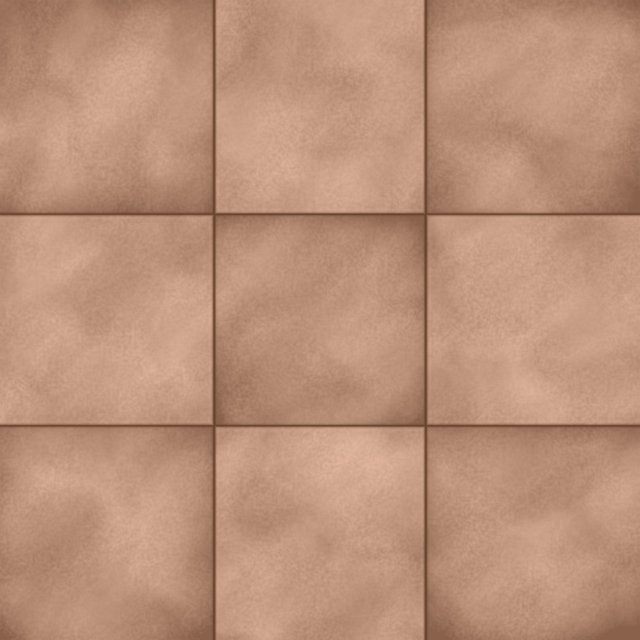
Reproduce this texture procedurally as a WebGL 2 fragment shader.

```glsl
#version 300 es
precision highp float;

uniform vec2 u_resolution;
out vec4 fragColor;

vec2 hash2(vec2 p) {
    vec3 q = fract(p.xyx * vec3(0.1031, 0.1030, 0.0973));
    q += dot(q, q.yzx + 33.33);
    return fract((q.xx + q.yz) * q.zy);
}

vec2 gradientAt(vec2 cell) {
    float angle = 6.2832 * hash2(cell).x;
    return vec2(cos(angle), sin(angle));
}

float gradientNoise(vec2 p) {
    vec2 i = floor(p), f = p - i;
    vec2 u = f * f * f * (f * (f * 6.0 - 15.0) + 10.0);
    float a = dot(gradientAt(i), f);
    float b = dot(gradientAt(i + vec2(1, 0)), f - vec2(1, 0));
    float c = dot(gradientAt(i + vec2(0, 1)), f - vec2(0, 1));
    float d = dot(gradientAt(i + 1.0), f - 1.0);
    return mix(mix(a, b, u.x), mix(c, d, u.x), u.y);
}

float fbm(vec2 p) {
    float sum = 0.0, amplitude = 1.0;
    for (int i = 0; i < 5; i++) {
        sum += amplitude * gradientNoise(p);
        p = mat2(0.8, 0.6, -0.6, 0.8) * p * 2.0 + 17.3;
        amplitude *= 0.5;
    }
    return sum;
}

void main() {
    vec2 uv = gl_FragCoord.xy / u_resolution;
    float pixel = 1.0 / min(u_resolution.x, u_resolution.y);

    // Three by three tiles, the middle row and column slightly narrower
    vec2 grid = (uv - 0.5) / 0.3307 + 1.5;
    vec2 id = clamp(floor(grid), 0.0, 2.0);
    vec2 local = grid - id;
    vec2 seed = hash2(id + 5.0);
    vec2 clay = local + seed * 40.0 + id * 13.0;
    float burnt = 1.0 - mod(id.x + id.y, 2.0);

    // Cloudy mottling with faint slanted streaks
    float turn = 0.5 + seed.x * 0.7;
    vec2 along = mat2(cos(turn), -sin(turn), sin(turn), cos(turn)) * clay;
    float clouds = fbm(clay * 1.9 + 0.35 * gradientNoise(clay * 3.0));
    float streaks = fbm(along * vec2(2.0, 6.0) + 60.0);
    float tone = 0.72 - 0.05 * burnt + 0.06 * (seed.y - 0.5) + 0.40 * clouds + 0.13 * streaks;

    // Fine leathery grain, stronger in some patches
    vec2 warped = uv + 0.006 * gradientNoise(uv * 30.0);
    float grain = gradientNoise(warped * 200.0) + 0.6 * gradientNoise(warped * 105.0 + 40.0);
    tone += grain * (0.14 + 0.14 * gradientNoise(clay * 4.0 + 90.0));

    // Uneven scorching towards the tile edges
    vec2 inset = max(min(local, 1.0 - local), 0.0);
    vec2 scorch = exp(-inset * 10.0);
    float uneven = clamp(0.8 + 1.4 * gradientNoise(clay * 1.7 + 25.0), 0.25, 1.6);
    tone -= (scorch.x + scorch.y) * uneven * mix(0.06, 0.40, burnt);
    tone += 0.04 * burnt * smoothstep(0.1, 0.4, min(inset.x, inset.y));

    vec3 color = mix(vec3(0.57, 0.41, 0.32), vec3(0.85, 0.68, 0.59), clamp(tone, -0.1, 1.1));

    // Pale rim, soft shadow and dark core of the joints
    vec2 joint = abs(abs(uv - 0.5) - 0.1653);
    float nearest = min(joint.x, joint.y);
    float rim = smoothstep(0.003, 0.005, nearest) * (1.0 - smoothstep(0.005, 0.011, nearest));
    color += rim * mix(0.04, 0.01, burnt);
    color = mix(color, vec3(0.45, 0.30, 0.21), 0.55 * exp(-nearest / 0.0035));
    vec2 halfWidth = vec2(0.0020, 0.0016);
    vec2 core = 1.0 - smoothstep(halfWidth - pixel, halfWidth + pixel, joint);
    color = mix(color, vec3(0.36, 0.24, 0.15), 0.75 * max(core.x, core.y));

    fragColor = vec4(color, 1.0);
}
```
